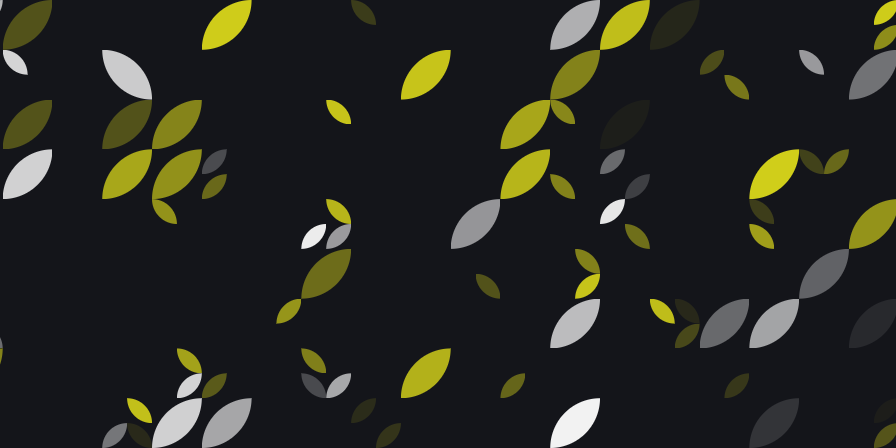
A Shadertoy shader for this pattern:

```glsl
// Scattered two-size leaves, yellow and white at varied opacity, on a dark grid.

// Integer hash (PCG 3D): grid cell and salt to three values in 0..1
vec3 hash3(vec2 cell, int salt) {
    uvec3 v = uvec3(ivec3(ivec2(cell) + 64, salt));
    v = v * 1664525u + 1013904223u;
    v.x += v.y * v.z; v.y += v.z * v.x; v.z += v.x * v.y;
    v ^= v >> 16u;
    v.x += v.y * v.z; v.y += v.z * v.x; v.z += v.x * v.y;
    return vec3(v >> 8u) / 16777216.0;
}

// Lens between two quarter circles, pointing from (0,0) to (1,1)
float leafDistance(vec2 p) {
    return max(distance(p, vec2(1, 0)), distance(p, vec2(0, 1))) - 1.0;
}

void mainImage(out vec4 fragColor, in vec2 fragCoord) {
    const vec3 night = vec3(0.078, 0.082, 0.102);
    const vec3 yellow = vec3(0.86, 0.85, 0.10);
    const vec3 white = vec3(1.0);

    // Nine rows of square cells fill the height
    vec2 grid = fragCoord / iResolution.y * 9.0 - vec2(0.054, 0.0);
    float pixel = 9.0 / iResolution.y;

    // A cell is one large leaf, a 2x2 group of small leaves, or empty
    float kind = hash3(floor(grid), 1).x;
    bool large = kind < 0.125;
    bool split = kind > 0.18 && kind < 0.365;
    float scale = split ? 2.0 : 1.0;

    vec2 cell = floor(grid * scale);
    vec2 p = fract(grid * scale);
    vec3 pick = hash3(cell, split ? 2 : 3);
    vec3 tone = hash3(cell, split ? 4 : 5);
    bool present = large || (split && pick.x < 0.36);

    // Large leaves mostly lean right, small ones lean either way
    if (pick.y < (split ? 0.5 : 0.1)) p.x = 1.0 - p.x;

    float coverage = clamp(0.5 - leafDistance(p) / (pixel * scale), 0.0, 1.0);
    vec3 leafColor = pick.z < 0.7 ? yellow : white;
    float opacity = mix(0.04, split ? 1.0 : 0.95, tone.x);

    vec3 color = night;
    if (present) color = mix(night, leafColor, coverage * opacity);
    fragColor = vec4(color, 1.0);
}
```
